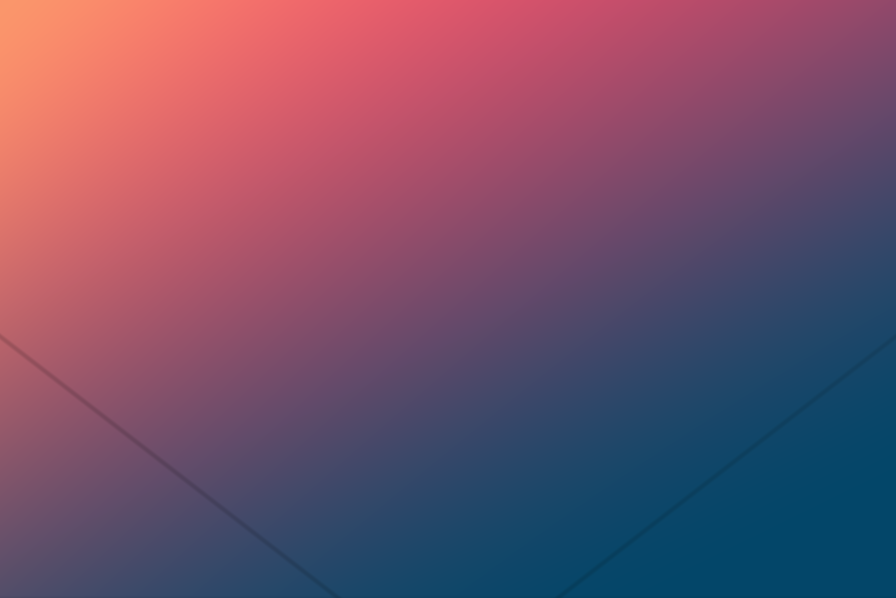
This background is drawn by a Shadertoy shader. Its source:

```glsl
// A dusk gradient running from orange and rose at the upper left to deep navy,
// crossed by two faint mirrored creases in the lower corners.
// Red falls along a tilted axis while an amber glow adds green near the corner.

// Smooth dark stroke along a crease, mirrored about the vertical centre line.
float creaseMask(vec2 p) {
    vec2 q = vec2(abs(p.x - 0.75), p.y);
    vec2 normal = normalize(vec2(-0.773, 1.0));
    float dist = abs(dot(q - vec2(0.184, 0.0), normal));
    return 1.0 - smoothstep(0.0005, 0.0065, dist);
}

void mainImage(out vec4 fragColor, in vec2 fragCoord) {
    vec2 uv = fragCoord / iResolution.xy;
    vec2 p = uv * vec2(1.5, 1.0);              // canvas heights, for a 3:2 layout
    vec2 fromCorner = vec2(p.x, 1.0 - p.y);    // measured from the upper left

    // Rose fading to navy along a steep diagonal
    float dusk = smoothstep(0.06, 1.57, dot(fromCorner, vec2(0.49, 1.0)));
    vec3 rose = vec3(0.98, 0.285, 0.42);
    vec3 navy = vec3(0.01, 0.275, 0.41);
    vec3 color = mix(rose, navy, dusk);

    // Amber glow in the upper left corner
    float reach = 1.82 * (fromCorner.x + fromCorner.y);
    color.g += 0.305 * exp(-pow(reach, 1.5));

    // Creases, a little fainter on the right
    color *= 1.0 - creaseMask(p) * mix(0.15, 0.10, uv.x);

    // Thin shade along the bottom edge
    color *= 1.0 - 0.06 * (1.0 - smoothstep(0.0, 0.005, p.y));

    fragColor = vec4(color, 1.0);
}
```
